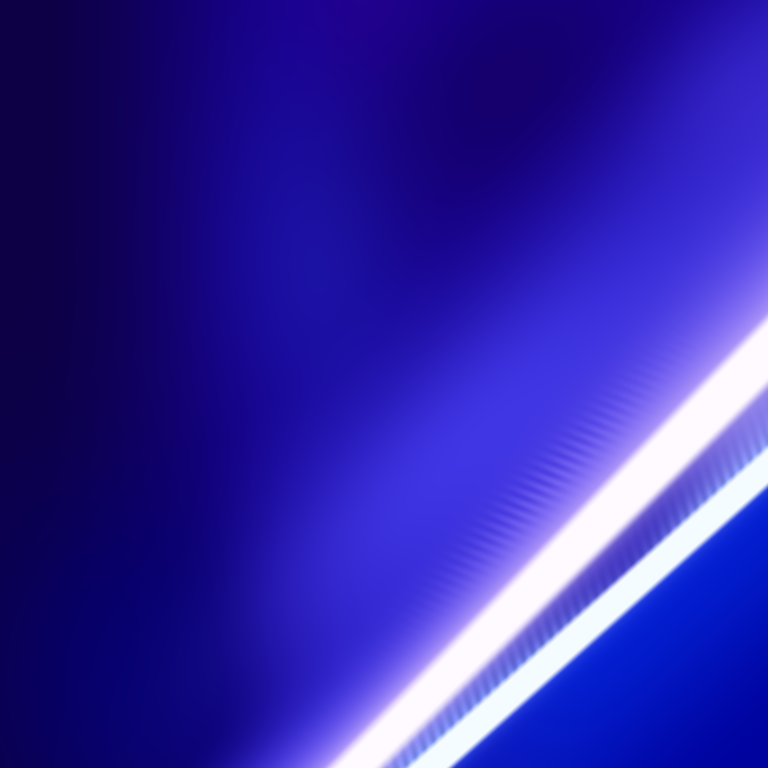
This background is drawn by a WebGL 1 fragment shader. Its source:

```glsl
precision highp float;
// Two white light streaks cross a deep indigo haze towards the upper right.
// Soft elliptical blobs tint the haze; heights above two slanted lines
// shape the violet glow, the faint ripples, the gap and the bright beams.

uniform vec2 u_resolution;

// Gaussian spot with separate radii, turned by an angle.
float blob(vec2 p, vec2 center, vec2 radii, float angle) {
  vec2 d = p - center;
  float c = cos(angle), s = sin(angle);
  d = vec2(c * d.x + s * d.y, c * d.y - s * d.x) / radii;
  return exp(-dot(d, d));
}

// Vertical height above a line that leaves the bottom edge at startX.
float heightAbove(vec2 p, float startX, float slope) {
  return p.y - slope * (p.x - startX);
}

// Filled strip around height zero with a soft border.
float strip(float h, float halfWidth, float softness) {
  return 1.0 - smoothstep(halfWidth - softness, halfWidth + softness, abs(h));
}

// Dark indigo backdrop with its cloudy patches.
vec3 haze(vec2 p) {
  vec3 col = mix(vec3(0.05, 0.0, 0.27), vec3(0.09, 0.0, 0.56), smoothstep(0.03, 0.42, p.x));
  col = mix(col, vec3(0.01, 0.0, 0.45), 0.8 * blob(p, vec2(0.18, 0.12), vec2(0.2, 0.25), 0.0));
  col = mix(col, vec3(0.11, 0.08, 0.67), 0.9 * blob(p, vec2(0.42, 0.67), vec2(0.13, 0.24), 0.0));
  col = mix(col, vec3(0.15, 0.0, 0.57), 0.7 * blob(p, vec2(0.48, 1.0), vec2(0.1, 0.12), 0.0));
  return mix(col, vec3(0.08, 0.0, 0.41), 0.9 * blob(p, vec2(0.66, 0.89), vec2(0.22, 0.14), 0.8));
}

// Broad blue band and lilac halo above the main beam.
vec3 addGlow(vec3 col, vec2 p, float h) {
  float reach = mix(0.22, 0.6, smoothstep(0.0, 0.45, p.y));
  float band = 1.0 - smoothstep(0.35 * reach, 1.05 * reach, h);
  col = mix(col, vec3(0.18, 0.14, 0.81), band);
  col = mix(col, vec3(0.27, 0.23, 0.92), 0.8 * blob(p, vec2(0.62, 0.43), vec2(0.34, 0.1), 0.75));
  col = mix(col, vec3(0.24, 0.17, 0.82), 0.6 * blob(p, vec2(0.98, 0.88), vec2(0.15, 0.1), 0.8));

  float away = max(h - 0.035, 0.0);
  float spread = mix(0.07, 0.15, smoothstep(0.4, 1.0, p.x));
  col = mix(col, vec3(0.42, 0.34, 0.98), 0.85 * exp(-pow(away / spread, 2.0)));
  return mix(col, vec3(0.84, 0.74, 0.98), 0.8 * exp(-away / (0.4 * spread)));
}

void main() {
  vec2 p = gl_FragCoord.xy / u_resolution;
  float mainH = heightAbove(p, 0.463, 1.011);
  float thinH = heightAbove(p, 0.558, 0.889);
  float along = dot(p, vec2(0.72, 0.69));
  float pixel = 1.0 / min(u_resolution.x, u_resolution.y);

  vec3 col = addGlow(haze(p), p, mainH);

  // Fine slanted ripples beside the main beam.
  float ripple = sin(along * 420.0 + mainH * 130.0);
  float upperPatch = blob(p, vec2(0.71, 0.37), vec2(0.16, 0.025), 0.8);
  col += 0.045 * ripple * upperPatch * vec3(1.0, 1.0, 0.5);

  // Violet gap between the beams, paler towards its two ends.
  vec3 gap = mix(vec3(0.2, 0.14, 0.72), vec3(0.5, 0.45, 0.9), smoothstep(0.84, 1.0, p.x));
  gap = mix(gap, vec3(0.36, 0.36, 0.88), 1.0 - smoothstep(0.52, 0.75, p.x));
  gap = mix(gap, vec3(0.75, 0.66, 0.96), 0.8 * exp(-max(-mainH - 0.035, 0.0) / 0.02));
  float fringe = exp(-max(thinH - 0.025, 0.0) / 0.022);
  float ends = 1.0 - 0.65 * blob(p, vec2(0.8, 0.27), vec2(0.1), 0.0);
  gap = mix(gap, vec3(0.55, 0.7, 1.0), 0.7 * fringe * ends);
  gap += 0.07 * sin(along * 400.0 - thinH * 150.0) * fringe * ends;
  col = mix(col, gap, smoothstep(0.01, -0.01, mainH));

  // Clear blue field under the thin beam.
  float below = max(-thinH - 0.025, 0.0);
  vec3 field = mix(vec3(0.01, 0.12, 0.82), vec3(0.0, 0.01, 0.62), smoothstep(0.0, 0.34, below));
  field = mix(field, vec3(0.07, 0.07, 0.68), 0.5 * blob(p, vec2(0.62, 0.0), vec2(0.12), 0.0));
  field = mix(field, vec3(0.3, 0.4, 0.98), 0.6 * exp(-below / 0.012));
  col = mix(col, field, smoothstep(0.005, -0.005, thinH));

  // White beam cores.
  float widen = mix(0.033, 0.043, smoothstep(0.45, 1.0, p.x));
  col = mix(col, vec3(1.0, 0.98, 1.0), strip(mainH, widen, 0.01 + pixel));
  col = mix(col, vec3(0.96, 0.99, 1.0), strip(thinH, 0.025, 0.005 + pixel));

  gl_FragColor = vec4(clamp(col, 0.0, 1.0), 1.0);
}
```
